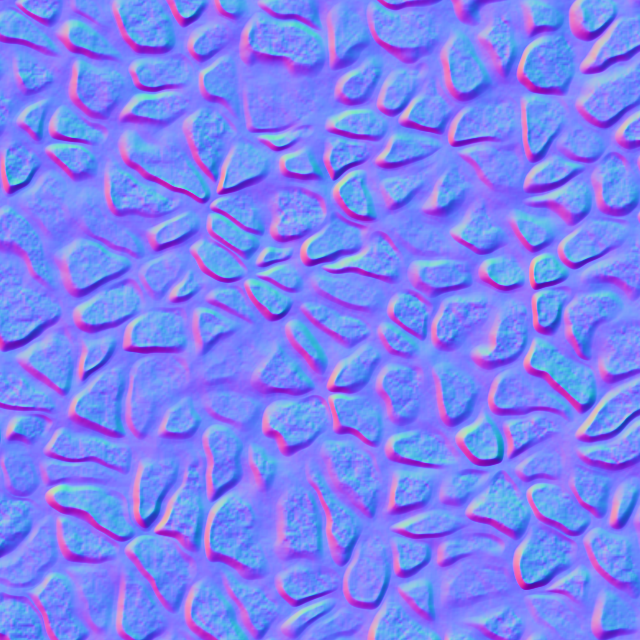
Give the GLSL for this texture map, as a three.js fragment shader.

```glsl
// Tangent-space normal map of irregular rounded stones bedded in smooth mortar.
varying vec2 vUv;

const float ROWS = 15.0;                // stone courses up the canvas
const vec2 CELL = vec2(1.5, 1.0);       // average stone pitch, in courses
const vec2 STONE_TILT = vec2(-0.14, -0.16);

vec2 hash2(vec2 p) {
  vec3 q = fract(p.xyx * vec3(0.1031, 0.1030, 0.0973));
  q += dot(q, q.yzx + 33.33);
  return fract((q.xx + q.yz) * q.zy);
}

float noise(vec2 p) {
  vec2 i = floor(p), f = fract(p);
  f = f * f * f * (f * (f * 6.0 - 15.0) + 10.0);
  float low = mix(hash2(i).x, hash2(i + vec2(1.0, 0.0)).x, f.x);
  float high = mix(hash2(i + vec2(0.0, 1.0)).x, hash2(i + 1.0).x, f.x);
  return mix(low, high, f.y) - 0.5;
}

vec2 noise2(vec2 p) {
  return vec2(noise(p + 17.3), noise(p + 71.9));
}

vec2 stoneCentre(vec2 cell) {
  return (cell + 0.5 + (hash2(cell + 40.0) - 0.5) * 0.8) * CELL;
}

// Finds the nearest stone: its cell, offset from its centre, and a rounded
// distance to the border shared with its neighbours.
float stoneBorder(vec2 p, out vec2 cell, out vec2 offset) {
  vec2 base = floor(p / CELL);
  float best = 1e5;
  for (int y = -1; y <= 1; y++) {
    for (int x = -1; x <= 1; x++) {
      vec2 c = base + vec2(float(x), float(y));
      vec2 r = p - stoneCentre(c);
      if (dot(r, r) < best) {
        best = dot(r, r);
        cell = c;
        offset = r;
      }
    }
  }
  float rounding = 11.0, sum = 0.0;
  for (int y = -2; y <= 2; y++) {
    for (int x = -2; x <= 2; x++) {
      if (x == 0 && y == 0) continue;
      vec2 other = stoneCentre(cell + vec2(float(x), float(y))) - p;
      float d = dot(0.5 * (other - offset), normalize(other + offset));
      sum += exp(-rounding * d);
    }
  }
  return -log(sum) / rounding;
}

// Fine pitting of the stone faces
float grain(vec2 p) {
  return 0.045 * noise(p * 3.5) + 0.025 * noise(p * 7.0 + 9.0)
       + 0.012 * noise(p * 13.0 + 5.0);
}

float surfaceHeight(vec2 uv) {
  vec2 p = uv * ROWS;
  // Bend the courses, then roughen the outlines
  vec2 q = p + vec2(0.0, 2.2 * noise(p * 0.17 + 3.0));
  q += 0.75 * noise2(p * 0.65) + 0.16 * noise2(p * 2.3);

  vec2 cell, offset;
  float d = stoneBorder(q, cell, offset);
  vec2 shape = hash2(cell + 7.0), finish = hash2(cell + 91.0);

  float inset = mix(0.07, 0.2, shape.x * shape.x);
  float relief = mix(0.6, 1.15, shape.y) * (finish.x < 0.1 ? 0.35 : 1.0);
  float skirt = smoothstep(0.0, inset + 0.16, d);
  float face = smoothstep(max(inset - 0.08, 0.0), inset + 0.11, d);
  float body = mix(skirt, face, 0.6);

  // Raised lip along the lower left of each stone
  float lipSide = smoothstep(-0.1, 0.45, -dot(offset, vec2(0.6, 0.8)));
  float lipPos = (d - inset - 0.1) / 0.07;
  float lip = 0.035 * lipSide * exp(-lipPos * lipPos) * face;

  float lean = dot(offset, STONE_TILT * mix(0.6, 1.5, finish.y));
  float stone = relief * (body * (0.12 + lean) + lip);
  float mortar = 0.16 * noise(p * 1.1 + 23.0) + 0.04 * noise(p * 2.4);
  float pitting = grain(p) * mix(0.3, face * mix(0.5, 1.35, finish.x) + 0.1, face);
  return stone + mortar * mix(1.0, 0.6, face) + pitting;
}

void main() {
  float stepSize = 0.0013;
  float h = surfaceHeight(vUv);
  float dx = surfaceHeight(vUv + vec2(stepSize, 0.0)) - h;
  float dy = surfaceHeight(vUv + vec2(0.0, stepSize)) - h;
  vec2 slope = vec2(dx, dy) / (stepSize * ROWS);

  // Red follows the rise to the right, green the fall upward
  vec3 normal = normalize(vec3(slope.x, -slope.y, 1.0));
  gl_FragColor = vec4(normal * 0.5 + 0.5, 1.0);
}
```
